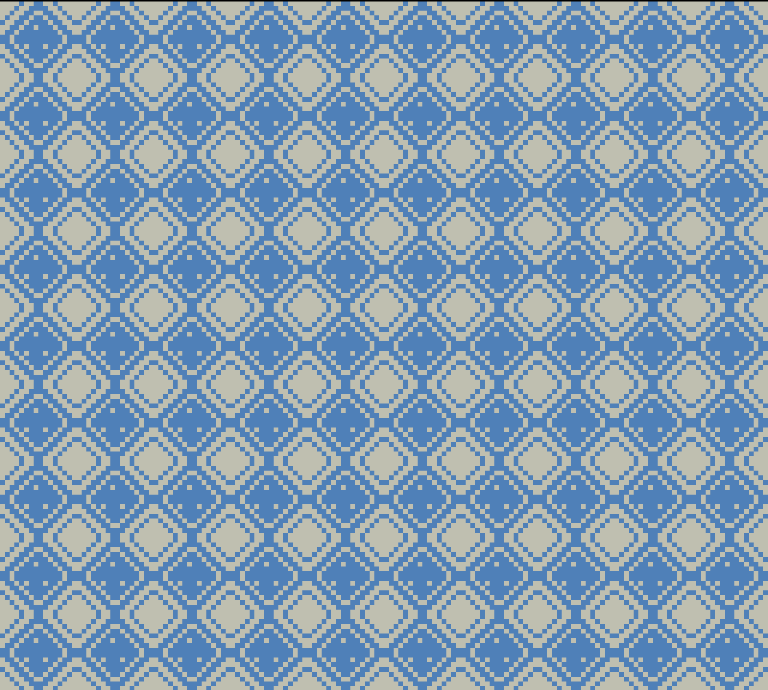
Reproduce this pattern procedurally as a WebGL 1 fragment shader.

```glsl
precision highp float;

uniform vec2 u_resolution;

float near(float value, float target) {
  return 1.0 - step(0.5, abs(value - target));
}

// Three accent stitches inside each blue diamond
float accentDots(vec2 stitch) {
  float upper = near(stitch.x, -0.5) * near(stitch.y, 2.5);
  float lower = near(abs(stitch.x + 0.5), 2.0) * near(stitch.y, -1.5);
  return max(upper, lower);
}

// 1 on cream stitches, 0 on blue; each repeat is 16 by 16 stitches
float creamStitch(vec2 p) {
  vec2 stitch = mod(floor(p), 16.0) - 7.5;
  float ring = abs(stitch.x) + abs(stitch.y);

  float outline = near(ring, 6.0);
  float border = step(8.5, ring) * (1.0 - step(10.5, ring));
  float centre = step(11.5, ring);
  return max(max(outline, border), max(centre, accentDots(stitch)));
}

void main() {
  // Average a tight 4 by 4 grid of samples for crisp but smoothed edges
  float cream = 0.0;
  for (int j = 0; j < 4; j++) {
    for (int i = 0; i < 4; i++) {
      vec2 offset = (vec2(float(i), float(j)) - 1.5) * 0.1;
      vec2 uv = (gl_FragCoord.xy + offset) / u_resolution;
      // Ten repeats across and nine down, set just below the top edge
      vec2 p = vec2(uv.x, uv.y - 0.9985) * vec2(160.0, 144.0);
      cream += creamStitch(p) / 16.0;
    }
  }
  vec3 color = mix(vec3(0.31, 0.50, 0.72), vec3(0.75, 0.75, 0.69), cream);

  // Thin dark line along the top edge
  float lineStart = (1.0 - 1.0 / 460.0) * u_resolution.y;
  color *= 1.0 - clamp(gl_FragCoord.y + 0.5 - lineStart, 0.0, 1.0);

  gl_FragColor = vec4(color, 1.0);
}
```
